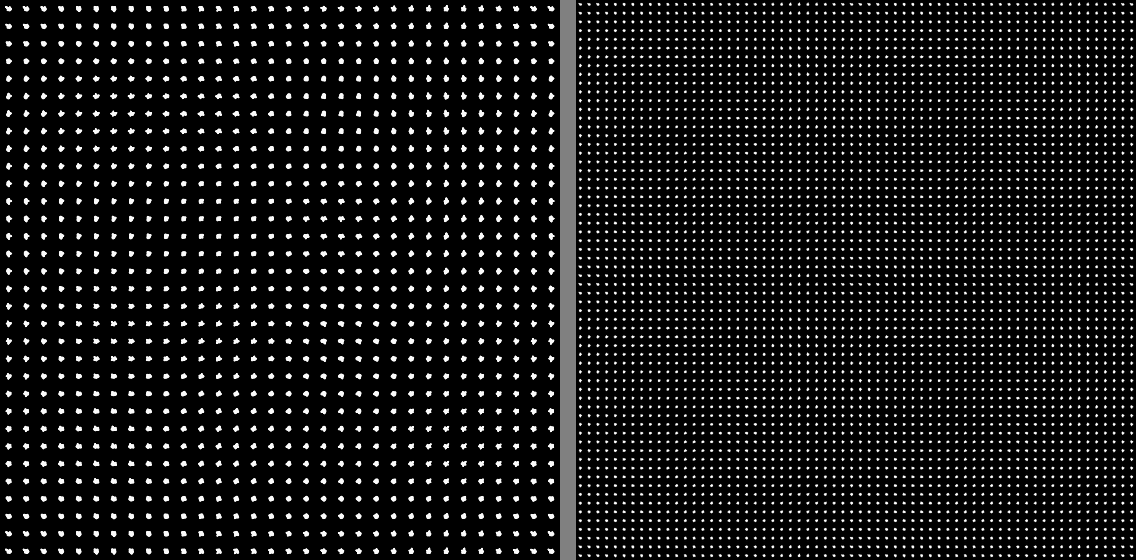
Left: one tile. Right: repeated 2 by 2.
This pattern is drawn by a three.js fragment shader. Its source:

```glsl
varying vec2 vUv;

const float REPEATS = 32.0;       // dots across and down
const float DOT_RADIUS = 0.16;    // in cell widths
const float EDGE = 0.03;          // half width of the soft rim, in cell widths
const float WOBBLE = 0.13;        // strength of each outline harmonic
const float SIZE_DRIFT = 0.05;    // slow change of dot size
const float DRIFT_PERIOD = 5.0;   // noise cells across the canvas
const int HARMONICS = 5;
const vec3 INK = vec3(0.985);
const vec3 GROUND = vec3(0.0);

float hash(vec2 p) {
  return fract(sin(dot(p, vec2(127.1, 311.7))) * 43758.5453);
}

// Random vector in -1..1 on a lattice that wraps at the canvas edge
vec2 latticeVector(vec2 node, float seed) {
  vec2 p = mod(node, DRIFT_PERIOD) + seed * 17.0;
  return 2.0 * vec2(hash(p), hash(p + 5.3)) - 1.0;
}

// Smooth tiling noise, uv in 0..1
vec2 driftNoise(vec2 uv, float seed) {
  vec2 p = uv * DRIFT_PERIOD;
  vec2 node = floor(p);
  vec2 f = fract(p);
  f = f * f * (3.0 - 2.0 * f);
  vec2 bottom = mix(latticeVector(node, seed),
                    latticeVector(node + vec2(1.0, 0.0), seed), f.x);
  vec2 top = mix(latticeVector(node + vec2(0.0, 1.0), seed),
                 latticeVector(node + vec2(1.0, 1.0), seed), f.x);
  return mix(bottom, top, f.y);
}

vec2 complexMul(vec2 a, vec2 b) {
  return vec2(a.x * b.x - a.y * b.y, a.x * b.y + a.y * b.x);
}

// Approximate signed distance to a lumpy dot whose outline drifts over the canvas
float lumpyDot(vec2 p, vec2 center) {
  float dist = length(p);
  vec2 direction = p / max(dist, 0.0001);
  vec2 harmonic = direction;
  float outline = 1.0 + SIZE_DRIFT * driftNoise(center, 1.0).x;
  for (int i = 2; i <= HARMONICS; i++) {
    harmonic = complexMul(harmonic, direction);
    outline += WOBBLE * dot(driftNoise(center, float(i)), harmonic);
  }
  return dist - DOT_RADIUS * outline;
}

void main() {
  vec2 grid = vUv * REPEATS;
  vec2 center = (floor(grid) + 0.5) / REPEATS;
  float d = lumpyDot(fract(grid) - 0.5, center);
  float coverage = 1.0 - smoothstep(-EDGE, EDGE, d);
  gl_FragColor = vec4(mix(GROUND, INK, coverage), 1.0);
}
```
